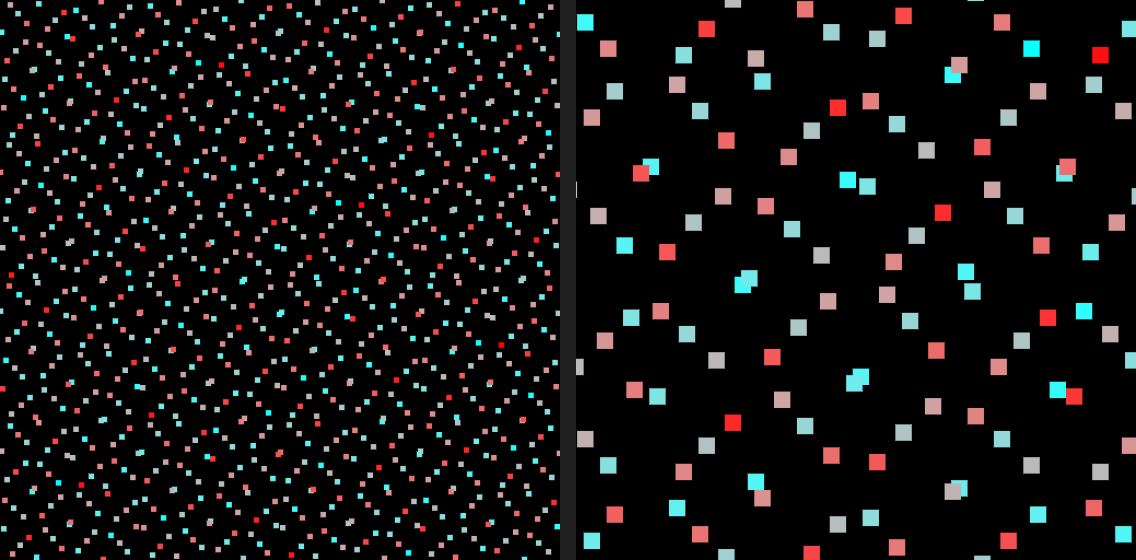
Left, the full canvas; right, a detail of the centre.
A WebGL 1 fragment shader for this pattern:

```glsl
precision highp float;
// Scatter of 1024 small squares on a scrambled Sobol net, tinted from cyan to red by index.

uniform vec2 u_resolution;

const float CELLS = 32.0;   // the net puts exactly one point in each cell of a 32 x 32 grid

float bit(float n, float weight) {
    return mod(floor(n / weight), 2.0);
}

// Exclusive or of two bits.
float flip(float a, float b) {
    return abs(a - b);
}

// Point of a cell: xy is its place inside the cell in 1/32 steps, z its index from 0 to 1.
vec3 sobolPoint(vec2 cell) {
    // Low index bits come from the column.
    float l0 = bit(cell.x, 16.0);
    float l1 = bit(cell.x, 8.0);
    float l2 = bit(cell.x, 4.0);
    float l3 = bit(cell.x, 2.0);
    float l4 = bit(cell.x, 1.0);

    // Remove their share from the row bits, with a fixed scramble.
    float u0 = bit(cell.y, 16.0) + l0 + l1 + l2 + l3 + l4 + 1.0;
    float u1 = bit(cell.y, 8.0) + l1 + l3;
    float u2 = bit(cell.y, 4.0) + l2 + l3 + 1.0;
    float u3 = bit(cell.y, 2.0) + l3;
    float u4 = bit(cell.y, 1.0) + l4;

    // High index bits: inverse of the Pascal matrix block, modulo 2.
    float h0 = mod(u2 + u4, 2.0);
    float h1 = mod(u2 + u3, 2.0);
    float h2 = mod(u3, 2.0);
    float h3 = mod(u0 + u1 + u2 + u3, 2.0);
    float h4 = mod(u1 + u2 + u3 + u4, 2.0);

    // The high bits set the fine position in both dimensions.
    float x = 16.0 * h0 + 8.0 * (1.0 - h1) + 4.0 * h2 + 2.0 * (1.0 - h3) + 1.0 - h4;
    float y = 16.0 * (1.0 - flip(h0, h2)) + 8.0 * flip(h1, h2) + 4.0 * h2
            + 2.0 * (1.0 - flip(h3, h4)) + h4;

    float low = l0 + 2.0 * l1 + 4.0 * l2 + 8.0 * (1.0 - l3) + 16.0 * (1.0 - l4);
    float high = h0 + 2.0 * h1 + 4.0 * h2 + 8.0 * h3 + 16.0 * h4;
    return vec3(x, y, (high * 32.0 + low) / 1023.0);
}

// Linear blend from cyan to red, gamma encoded.
vec3 indexTint(float index) {
    return pow(mix(vec3(0.0, 1.0, 1.0), vec3(1.0, 0.0, 0.0), index), vec3(1.0 / 2.2));
}

void main() {
    vec2 uv = gl_FragCoord.xy / u_resolution;
    uv.y = 1.0 - uv.y;
    float pixel = 1.0 / min(u_resolution.x, u_resolution.y);
    vec2 home = floor(uv * CELLS);

    vec3 color = vec3(0.0);
    float alpha = 0.0;
    float topIndex = -1.0;

    for (int j = -1; j <= 1; j++) {
        for (int i = -1; i <= 1; i++) {
            vec2 cell = home + vec2(float(i), float(j));
            if (min(cell.x, cell.y) < 0.0 || max(cell.x, cell.y) >= CELLS) continue;

            // Square around the point, centred on a grid of 1/512.
            vec3 point = sobolPoint(cell);
            vec2 center = (cell * 16.0 + floor(point.xy * 0.5) + 0.5) / 512.0;
            vec2 away = abs(uv - center);
            float edge = 2.5 / 512.0 - max(away.x, away.y);
            float cover = clamp(0.5 + edge / pixel, 0.0, 1.0);

            // Higher indices lie on top.
            if (cover > 0.0) {
                vec3 tint = indexTint(point.z);
                color = point.z > topIndex ? mix(color, tint, cover)
                                           : color + tint * cover * (1.0 - alpha);
                alpha = mix(alpha, 1.0, cover);
                topIndex = max(topIndex, point.z);
            }
        }
    }
    gl_FragColor = vec4(color, 1.0);
}
```
